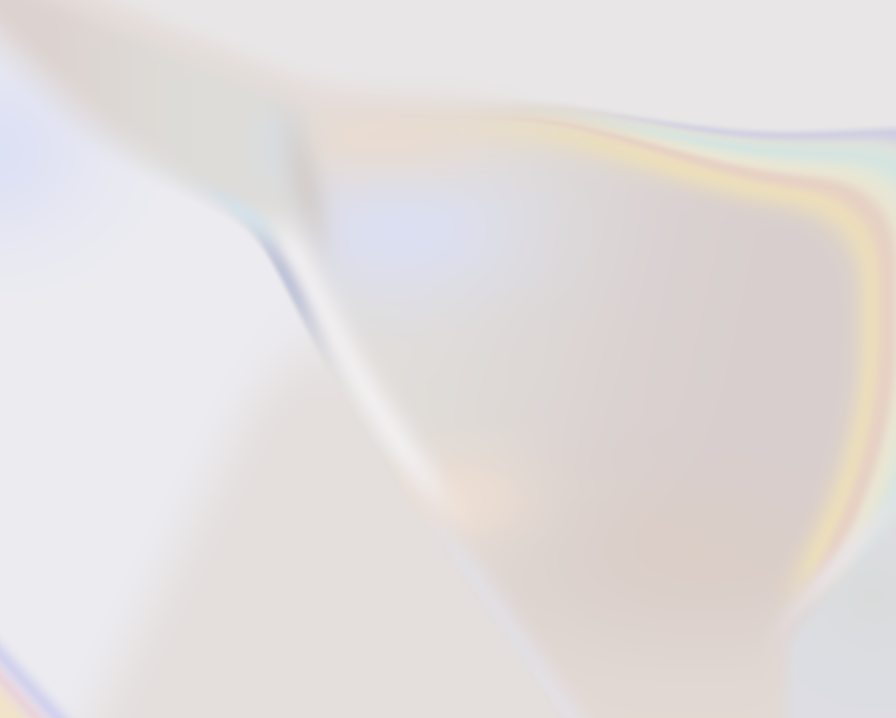
Give the GLSL for this background, as a WebGL 1 fragment shader.

```glsl
precision highp float;
// Pale translucent folds: a left pane, a creased fold and a large glassy pane.
// Two smooth curves (top edge, crease) split the canvas; soft glows tint each
// part, and pastel bands follow the rounded rim on the right.
uniform vec2 u_resolution;

// Smooth ramp: 0 before the bend, slope 1 after it
float bend(float d, float w) {
  return 0.5 * (d + sqrt(d * d + w * w));
}

float band(float d, float at, float w) {
  float t = (d - at) / w;
  return exp(-t * t);
}

float glow(vec2 p, vec2 center, vec2 radius) {
  vec2 t = (p - center) / radius;
  return exp(-dot(t, t));
}

float smoothMin(float a, float b, float k) {
  float h = max(k - abs(a - b), 0.0) / k;
  return min(a, b) - 0.25 * h * h * k;
}

// Upper outline, as height over x
float topEdge(float x) {
  return -0.045 + 0.43 * x - 0.45 * bend(x - 0.45, 0.06)
    + 0.2 * bend(x - 0.76, 0.06) - 0.25 * bend(x - 1.05, 0.1);
}

// Crease between the panes, as x over height
float crease(float y) {
  return y - 0.056 + 1.05 * bend(y - 0.205, 0.05)
    - 1.6 * bend(y - 0.305, 0.04) + 0.25 * bend(y - 0.54, 0.1);
}

vec3 leftPane(vec2 p) {
  vec3 col = vec3(0.925, 0.924, 0.942);
  col = mix(col, vec3(0.86, 0.875, 0.96), 0.9 * glow(p, vec2(-0.02, 0.21), vec2(0.16, 0.13)));
  float warm = (p.x - 0.42) * 0.9 + (p.y - 0.47) * 0.45;
  col = mix(col, vec3(0.893, 0.87, 0.862), smoothstep(-0.09, 0.05, warm) * smoothstep(0.36, 0.6, p.y));

  // Rainbow corner at the lower left
  float d = (p.y - 0.9 - 1.1 * p.x) / 1.49;
  col = mix(col, vec3(0.94, 0.89, 0.79), smoothstep(0.02, 0.05, d));
  col = mix(col, vec3(0.80, 0.80, 0.93), 0.8 * band(d, 0.008, 0.013));
  col = mix(col, vec3(0.91, 0.80, 0.83), 0.7 * band(d, 0.029, 0.011));
  return col;
}

vec3 mainPane(vec2 p) {
  vec3 col = mix(vec3(0.88, 0.868, 0.852), vec3(0.846, 0.808, 0.808), smoothstep(0.5, 1.1, p.x + 0.2 * (p.y - 0.4)));
  col = mix(col, vec3(0.885, 0.85, 0.83), smoothstep(0.74, 0.98, p.y));
  col = mix(col, vec3(0.862, 0.805, 0.77), 0.7 * glow(p, vec2(0.96, 0.77), vec2(0.22, 0.12)));
  col = mix(col, vec3(0.86, 0.875, 0.95), 0.95 * glow(p, vec2(0.56, 0.32), vec2(0.19, 0.105)));
  col = mix(col, vec3(0.915, 0.86, 0.82), 0.9 * glow(p, vec2(0.53, 0.19), vec2(0.17, 0.06)));
  col = mix(col, vec3(0.935, 0.87, 0.82), 0.85 * glow(p, vec2(0.64, 0.695), vec2(0.11, 0.07)));

  // Beige fold running in from the upper left
  vec3 fold = mix(vec3(0.862, 0.822, 0.81), vec3(0.868, 0.862, 0.848), smoothstep(0.0, 0.3, p.x));
  col = mix(fold, col, smoothstep(0.36, 0.47, p.x));
  col = mix(col, vec3(0.84, 0.865, 0.895), 0.7 * glow(p, vec2(0.385, 0.205), vec2(0.035, 0.055)));
  col = mix(col, vec3(0.82, 0.79, 0.78), 0.75 * glow(p, vec2(0.425 + 0.2 * (p.y - 0.25), 0.26), vec2(0.025, 0.085)));
  return col;
}

// Pastel bands over the rim: s is the depth inside it, width its outer extent
vec3 rimBands(vec3 col, vec2 p, float s, float width) {
  float u = -s / width;
  float reach = smoothstep(0.72, 1.0, p.x);
  float lower = 1.0 - smoothstep(0.76, 0.87, p.y);
  float warm = smoothstep(0.5, 0.95, p.x) * lower;
  col = mix(col, vec3(0.93, 0.875, 0.73), 0.95 * warm * band(s, 0.012, 0.026));
  col = mix(col, vec3(0.92, 0.905, 0.83), reach * lower * smoothstep(0.0, 0.25, u));
  col = mix(col, vec3(0.905, 0.81, 0.77), 0.8 * warm * band(u, 0.06, 0.15));
  col = mix(col, vec3(0.83, 0.895, 0.885), 0.9 * reach * lower * band(u, 0.6, 0.19));
  col = mix(col, vec3(0.80, 0.80, 0.895), 0.9 * reach * lower * band(u, 0.95, 0.15));
  return col;
}

void main() {
  vec2 uv = gl_FragCoord.xy / u_resolution;
  vec2 p = vec2(1.25 * uv.x, 1.0 - uv.y); // y runs down from the top

  // Distances to the crease and to the rim
  float slope = (crease(p.y + 0.01) - crease(p.y - 0.01)) / 0.02;
  float c = (p.x - crease(p.y)) / sqrt(1.0 + slope * slope);
  float top = p.y - topEdge(p.x);
  float width = 0.02 + 0.17 * bend(p.x - 0.8, 0.1);
  float drop = max(p.y - 0.47, 0.0);
  float s = smoothMin(top - width, 1.232 - 0.85 * drop * drop - p.x, 0.11);

  vec3 pane = rimBands(mainPane(p), p, s, width);

  // Bright sheen and dark line along the crease
  float middle = smoothstep(0.27, 0.36, p.y) * (1.0 - smoothstep(0.62, 0.76, p.y));
  pane = mix(pane, vec3(0.95, 0.94, 0.945), 0.9 * middle * band(c, 0.032, 0.024));
  pane = mix(pane, vec3(0.73, 0.75, 0.84), 0.85 * band(c, 0.008, 0.014) * band(p.y, 0.385, 0.085));
  pane = mix(pane, vec3(0.83, 0.90, 0.94), 0.7 * band(c, 0.012, 0.014) * band(p.y, 0.3, 0.035));
  pane = mix(pane, vec3(0.89, 0.882, 0.905), 0.8 * band(c, 0.01, 0.022) * smoothstep(0.65, 0.8, p.y));

  // Pale corner beyond the lower end of the rim
  float corner = smoothMin((p.x - 1.1 + 0.92 * (p.y - 0.88)) / 1.36, p.x - 1.095, 0.03);
  vec3 cornerColor = mix(vec3(0.865, 0.868, 0.89), vec3(0.85, 0.86, 0.86), glow(p, vec2(1.22, 0.83), vec2(0.08)));
  pane = mix(pane, vec3(0.91, 0.89, 0.91), 0.8 * band(corner, -0.012, 0.016) * band(p.y, 0.78, 0.1));
  pane = mix(pane, cornerColor, smoothstep(-0.012, 0.018, corner));

  // Join the panes, then lay them over the backdrop
  float softCrease = mix(0.04, 0.006, smoothstep(0.18, 0.36, p.y));
  vec3 col = mix(leftPane(p), pane, smoothstep(-softCrease, softCrease, c));
  float softTop = mix(0.035, 0.008, smoothstep(0.3, 0.85, p.x));
  vec3 backdrop = vec3(0.91, 0.902, 0.905);
  col = mix(backdrop, col, smoothstep(-softTop, softTop, top));
  col = mix(col, vec3(0.90, 0.855, 0.835), 0.5 * band(top, 0.0, 0.025) * (1.0 - smoothstep(0.5, 0.8, p.x)));
  gl_FragColor = vec4(col, 1.0);
}
```
